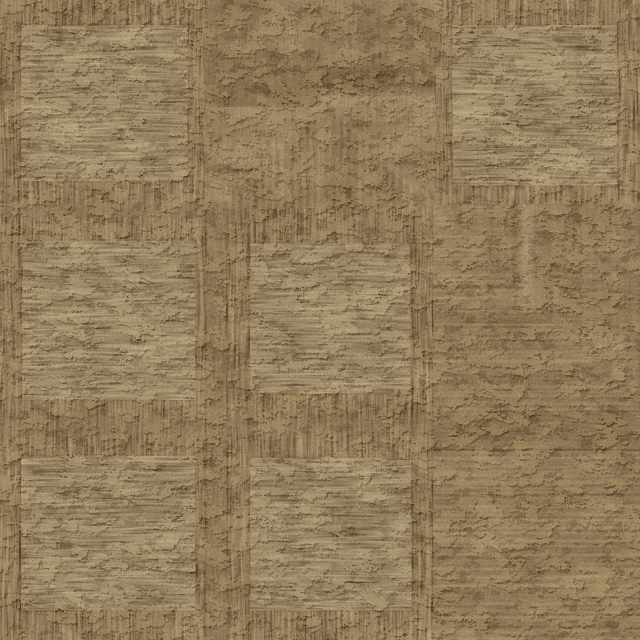
Reproduce this texture procedurally as a Shadertoy shader.

```glsl
vec2 hash2(vec2 p) {
    vec3 q = fract(vec3(p.xyx) * vec3(.1031, .1030, .0973));
    q += dot(q, q.yzx + 33.33);
    return fract((q.xx + q.yz) * q.zy);
}

// Distance to the nearest scattered point
float cell(vec2 p) {
    vec2 i = floor(p), f = p - i;
    float d = 2.;
    for (int y = -1; y <= 1; y++)
        for (int x = -1; x <= 1; x++) {
            vec2 o = vec2(x, y), r = o + hash2(i + o + 50.) - f;
            d = min(d, dot(r, r));
        }
    return sqrt(d);
}

// Ragged layers of cells, centred near .53
float weather(vec2 p) {
    float sum = 0., amp = .4;
    p += .1 * sin(p.yx * 2.9 + 1.);
    for (int i = 0; i < 5; i++) {
        sum += amp * cell(p);
        p = mat2(1.6, 1.2, -1.2, 1.6) * p + 3.7;
        amp *= .72;
    }
    return sum;
}

// Ragged islands gathered in loose clusters
float flakes(vec2 p) {
    float spread = .05 * sin(p.x * 17. + 2. * sin(p.y * 11.)) * sin(p.y * 19. + 1.);
    return 1. - smoothstep(.42, .455, weather(p * vec2(19., 30.)) + spread);
}

// Fibres running along x with thin dark cracks, centred near zero
float grain(vec2 p) {
    p.y += .0015 * sin(p.x * 23. + 2. * sin(p.y * 31.));
    float body = cell(p * vec2(10., 210.)), fine = cell(p * vec2(16., 310.) + 7.);
    return .9 * body + .7 * fine - .7
        - .5 * smoothstep(.34, .12, cell(p * vec2(9., 150.) + 31.));
}

float inside(vec2 p, vec2 lo, vec2 hi) {
    vec2 d = max(lo - p, p - hi);
    return 1. - smoothstep(-.001, .001, max(d.x, d.y));
}

float ridge(float d, float width) {
    return exp(-d * d / (width * width));
}

// Bands folded around an apex, below plain horizontal boards
float upperMitre(vec2 p) {
    float side = smoothstep(.5, .502, p.x);
    float across = abs(p.x - .501), down = mix(.833, .85, side) - p.y;
    float d = min(across, down);
    float upright = smoothstep(-.002, .002, down - across);
    float fold = mix(.57, .5, upright) + .05 * sin(d * 95. + 1.) + .03 * sin(d * 235.)
        + mix(.02, .07, upright) * sin(d * 540.)
        + .06 * side * (1. - upright) * ridge(d - .03, .03)
        - .2 * ridge(d - .098, .008) * (1. - upright) * (1. - side)
        + .1 * ridge(down - across - .003, .003) * side;
    float boards = .5 + .04 * sin(p.y * 75. + side * 2.) + .03 * sin(p.y * 260.)
        - .2 * ridge(p.y - mix(.858, .879, side), .022);
    return mix(boards, fold, smoothstep(-.001, .001, down));
}

// Bands turning a corner, above a field of ruled lines
float lowerMitre(vec2 p) {
    float across = p.x - .677, down = .681 - p.y, d = max(across, down);
    float upright = smoothstep(-.002, .002, across - down);
    float rules = .8 * sin(p.y * 540. + 2. * sin(p.y * 37.)) + .5 * sin(p.y * 910.)
        + 2. * (cell(p * vec2(1.5, 130.)) - .47);
    float fold = mix(.54, .5, upright) + .04 * sin(d * 110.) + .025 * sin(d * 270.)
        + mix(.07 * rules, .025 * sin(d * 540.), upright)
        + mix(.07, .27, upright) * ridge(d - .147, .013)
        + .12 * upright * ridge(d - .108, .009)
        - .16 * ridge(d - .128, .006) - .09 * ridge(d - .178, .012)
        - .13 * ridge(d - .306, .004);
    float field = .53 + .075 * rules + .03 * sin(p.y * 83.)
        - .2 * ridge(p.y - .022, .003);
    float plain = .43 + .025 * sin(p.y * 190.);
    float tone = mix(field, plain, smoothstep(.296, .298, p.y));
    tone = mix(tone, fold, smoothstep(.353, .357, p.y));
    return tone - .35 * ridge(p.y - .297, .0015);
}

void mainImage(out vec4 fragColor, in vec2 fragCoord) {
    vec2 p = fragCoord / iResolution.xy;

    // Upright fibres on rails and stiles, with smooth strips between
    float fibre = grain(p.yx), level = grain(p);
    float lower = 1. - smoothstep(.66, .68, p.y);
    float strip = max(inside(p, vec2(.322, 0), vec2(.354, .66)),
        max(inside(p, vec2(0, .66), vec2(.32, .682)),
            .6 * inside(p, vec2(0, .32), vec2(.677, .348))));
    float tone = .53 + .44 * fibre * (1. - .65 * strip) - .05 * strip;
    float seams[6] = float[6](.031, .321, .355, .388, .645, .676);
    for (int i = 0; i < 6; i++)
        tone -= .2 * ridge(p.x - seams[i], .002) * (.3 + .7 * lower);

    // Inset panels with fibres lying flat
    vec4 panels[6] = vec4[6](
        vec4(.033, .717, .293, .961), vec4(.707, .710, .964, .961),
        vec4(.035, .375, .305, .624), vec4(.391, .385, .641, .620),
        vec4(.033, .046, .305, .288), vec4(.391, .046, .643, .285));
    float panel = 0., edge = 0.;
    for (int i = 0; i < 6; i++) {
        vec4 b = panels[i];
        float inner = inside(p, b.xy, b.zw);
        panel = max(panel, inner);
        edge = max(edge, inside(p, b.xy - .002, b.zw + .002) - inner);
    }
    float inset = .67 + .44 * level + .2 * (cell(p * vec2(6., 45.)) - .47);
    tone = mix(tone, inset, panel) - .12 * edge;

    // Mitred boards
    float top = inside(p, vec2(.32, .674), vec2(.68, 1.1));
    float right = inside(p, vec2(.677, -.1), vec2(1.1, .681));
    tone = mix(tone, upperMitre(p) + .12 * fibre, top);
    tone = mix(tone, lowerMitre(p) + .14 * level, right);

    // Raised pale flakes, their shadows, and dark pits
    float flake = flakes(p);
    float shade = max(flakes(p + vec2(-.002, .003)) - flake, 0.);
    float stain = weather(p * vec2(7., 11.) + 21.) - .53;
    float pit = 1. - smoothstep(.38, .43, weather(p * vec2(25., 36.) + 9.));
    tone = mix(tone, tone * .4 + mix(.43, .54, panel), flake * .75);
    tone += .4 * stain - .25 * shade - .2 * pit * (1. - flake);
    tone += .2 * (cell(p * 260.) - .47);

    vec3 colour = mix(vec3(.40, .31, .21), vec3(.74, .67, .52), clamp(tone, -.2, 1.2));
    colour += (1. - panel) * vec3(.005, -.001, -.006) * (1. + 2. * flake);
    fragColor = vec4(colour, 1.);
}
```
